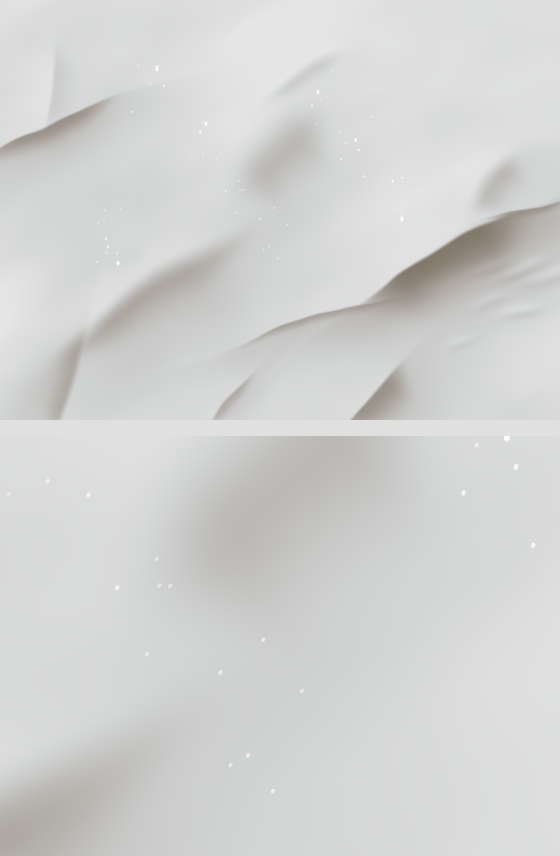
Top: the whole. Bottom: its middle third, enlarged.
This texture is drawn by a Shadertoy shader. Its source:

```glsl
// Smeared white cream: soft diagonal folds, warm shadows and tiny wet glints.
#define FOLDS 12
#define DROPS 9
#define GLINTS 54
#define GRAIN_ANGLE 0.48
#define BASE_SHADE 0.012
#define SWELL 0.36
#define WARP 0.045
#define RIPPLE 0.010
#define HALO 0.34
#define LIP_LIGHT 0.05

// Fold centre (xy), half length, shadow width
const vec4 foldShape[FOLDS] = vec4[FOLDS](
    vec4(1.06, 0.400, 0.27, 0.075), vec4(0.75, 0.250, 0.25, 0.016),
    vec4(1.27, 0.490, 0.13, 0.014), vec4(0.12, 0.705, 0.20, 0.034),
    vec4(0.13, 0.790, 0.11, 0.045), vec4(0.35, 0.315, 0.32, 0.062),
    vec4(0.18, 0.080, 0.18, 0.036), vec4(0.64, 0.660, 0.18, 0.100),
    vec4(0.72, 0.820, 0.13, 0.026), vec4(0.89, 0.060, 0.13, 0.055),
    vec4(1.18, 0.560, 0.11, 0.060), vec4(0.54, 0.050, 0.10, 0.018));

// Fold direction, edge softness, darkness
const vec3 foldLook[FOLDS] = vec3[FOLDS](
    vec3(0.47, 0.005, 1.00), vec3(0.29, 0.003, 0.55),
    vec3(0.20, 0.003, 0.60), vec3(0.47, 0.004, 0.72),
    vec3(1.40, 0.006, 0.20), vec3(0.62, 0.032, 0.55),
    vec3(4.45, 0.009, 0.42), vec3(0.65, 0.055, 0.44),
    vec3(0.55, 0.018, 0.28), vec3(0.90, 0.005, 0.72),
    vec3(0.95, 0.022, 0.38), vec3(0.95, 0.004, 0.45));

float hash(vec2 p) {
    vec3 q = fract(vec3(p.xyx) * 0.1031);
    q += dot(q, q.yzx + 33.33);
    return fract((q.x + q.y) * q.z);
}

vec2 hash2(float n) {
    return vec2(hash(vec2(n, 3.7)), hash(vec2(n, 19.1)));
}

float valueNoise(vec2 p) {
    vec2 i = floor(p), f = fract(p);
    f = f * f * f * (f * (f * 6.0 - 15.0) + 10.0);
    return mix(mix(hash(i), hash(i + vec2(1, 0)), f.x),
               mix(hash(i + vec2(0, 1)), hash(i + vec2(1, 1)), f.x), f.y);
}

float fbm(vec2 p) {
    return 0.62 * valueNoise(p) + 0.27 * valueNoise(p * 2.1 + 7.3) + 0.11 * valueNoise(p * 4.3 + 2.9);
}

vec2 wobble(vec2 p) {
    return vec2(valueNoise(p + 3.1), valueNoise(p + 17.4)) - 0.5;
}

// Coordinates along and across a given direction
vec2 align(vec2 p, float angle) {
    float c = cos(angle), s = sin(angle);
    return vec2(c * p.x + s * p.y, c * p.y - s * p.x);
}

// Crisp lip on one side, shadow fading away on the other
float addFold(float shade, vec2 p, vec4 shape, vec3 look) {
    vec2 q = align(p - shape.xy, look.x);
    float along = q.x / shape.z;
    float taper = 1.0 - smoothstep(0.3, 1.0, abs(along));
    float depth = -q.y - 0.08 * shape.z * along * along;
    float width = shape.w * (0.35 + 0.65 * taper);
    float fall = max(depth, 0.0) / width;
    float edge = smoothstep(-look.y, look.y, depth);
    float core = edge * exp(-pow(fall, 2.4)) * taper;
    vec2 h = vec2(along / 1.1, (depth - shape.w * 0.6) / (2.2 * shape.w + 0.03));
    float halo = HALO * exp(-dot(h, h)) * smoothstep(-look.y - 0.004, look.y + 0.004, depth);
    float rim = min(depth, 0.0) / 0.09;
    float lip = LIP_LIGHT * exp(-rim * rim) * taper * (1.0 - edge);
    float dark = look.z * (core + halo * (1.0 - core));
    return shade + dark * (1.0 - shade) - lip;
}

// Small raised smears on the lower right
float drops(vec2 p) {
    float shade = 0.0;
    for (int i = 0; i < DROPS; i++) {
        float n = float(i);
        vec2 r = hash2(n + 41.0);
        vec2 centre = vec2(1.0 + 0.34 * r.x, 0.14 + 0.2 * r.y + 0.1 * r.x);
        vec2 size = vec2(0.03 + 0.04 * r.y, 0.009 + 0.007 * r.x);
        vec2 q = align(p - centre, 0.42) / size;
        shade -= 0.16 * (q.y + 0.05) * exp(-dot(q, q));
    }
    return shade;
}

// Wet highlights gathered in loose upright clusters
float glints(vec2 p, float pixel) {
    float light = 0.0;
    for (int i = 0; i < GLINTS; i++) {
        float n = float(i), k = floor(n / 6.0);
        vec2 cluster = vec2(0.2, 0.38) + vec2(0.8, 0.45) * fract(k * vec2(0.618, 0.755) + 0.1);
        vec2 spread = (hash2(n + 80.0) - 0.5) * vec2(0.08, 0.17);
        float size = hash(vec2(n, 57.0));
        float radius = 0.0011 + 0.0018 * pow(size, 6.0);
        vec2 q = align(p - cluster - spread, 0.6 + size);
        q.x -= clamp(q.x, -radius, radius * pow(size, 8.0));
        float spot = 1.0 - smoothstep(radius - pixel * 0.5, radius + pixel, length(q));
        light = max(light, spot * (0.35 + 0.65 * size));
    }
    return light;
}

void mainImage(out vec4 fragColor, in vec2 fragCoord) {
    vec2 p = fragCoord / iResolution.y;
    vec2 w = p + WARP * wobble(p * 5.0) + RIPPLE * wobble(p * 13.0);

    // Broad swells, then folds and smears
    float shade = BASE_SHADE + SWELL * (fbm(align(w, GRAIN_ANGLE) * vec2(2.0, 4.6) + 4.0) - 0.5);
    for (int i = 0; i < FOLDS; i++) shade = addFold(shade, w, foldShape[i], foldLook[i]);
    shade = clamp(shade + drops(w), -0.07, 1.0);

    // Neutral greys warm up in the deep shadows
    vec3 cream = vec3(0.871, 0.873, 0.874);
    vec3 tint = mix(vec3(0.370, 0.350, 0.350), vec3(0.36, 0.40, 0.45), smoothstep(0.05, 0.5, shade));
    vec3 color = cream - shade * tint;
    color = mix(color, vec3(0.99), glints(p, 1.0 / iResolution.y));
    fragColor = vec4(color, 1.0);
}
```
